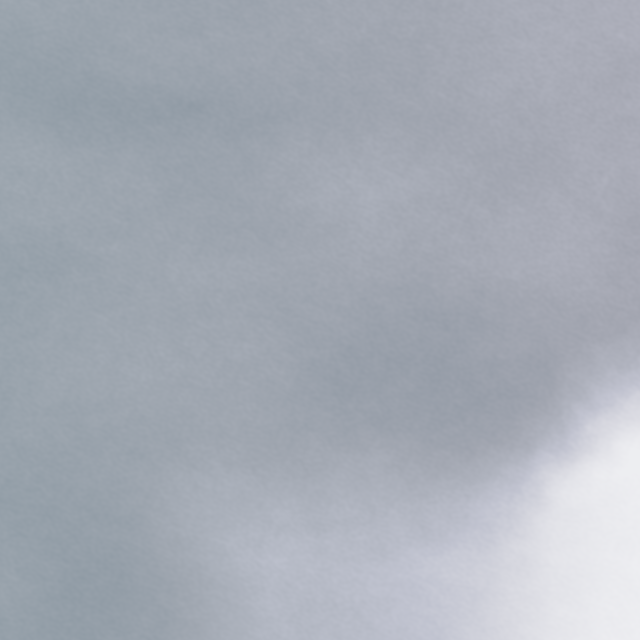
A WebGL 2 fragment shader for this texture:

```glsl
#version 300 es
precision highp float;

uniform vec2 u_resolution;
out vec4 fragColor;

vec2 hashGradient(vec2 cell) {
  vec3 q = fract(cell.xyx * vec3(0.1031, 0.1030, 0.0973));
  q += dot(q, q.yzx + 33.33);
  float angle = 6.2832 * fract((q.x + q.y) * q.z);
  return vec2(cos(angle), sin(angle));
}

float gradientNoise(vec2 p) {
  vec2 cell = floor(p);
  vec2 f = p - cell;
  vec2 w = f * f * f * (f * (f * 6.0 - 15.0) + 10.0);
  float a = dot(hashGradient(cell), f);
  float b = dot(hashGradient(cell + vec2(1, 0)), f - vec2(1, 0));
  float c = dot(hashGradient(cell + vec2(0, 1)), f - vec2(0, 1));
  float d = dot(hashGradient(cell + vec2(1, 1)), f - vec2(1, 1));
  return mix(mix(a, b, w.x), mix(c, d, w.x), w.y);
}

float fbm(vec2 p, int octaves, float gain) {
  float sum = 0.0;
  float amplitude = 1.0;
  for (int i = 0; i < octaves; i++) {
    sum += amplitude * gradientNoise(p);
    p = mat2(1.6, 1.2, -1.2, 1.6) * p + 7.3;
    amplitude *= gain;
  }
  return sum;
}

// Soft elliptical patch, 1 at its centre
float patchAt(vec2 p, vec2 centre, vec2 radius) {
  vec2 q = (p - centre) / radius;
  return exp(-dot(q, q));
}

// Slate to near white
vec3 cloudRamp(float tone) {
  vec3 steps[6] = vec3[6](
    vec3(0.582, 0.615, 0.656), vec3(0.630, 0.653, 0.692),
    vec3(0.680, 0.700, 0.742), vec3(0.750, 0.763, 0.812),
    vec3(0.840, 0.845, 0.875), vec3(0.930, 0.932, 0.945));
  vec3 color = steps[0] + (steps[1] - steps[0]) * min(tone * 5.0, 0.0);
  for (int i = 0; i < 5; i++) {
    color += (steps[i + 1] - steps[i]) * clamp(tone * 5.0 - float(i), 0.0, 1.0);
  }
  return color;
}

// Broad grey masses of the overcast
float overcast(vec2 p) {
  float tone = 0.14 + 0.12 * fbm(p * vec2(2.4, 3.6) + vec2(3.1, 8.4), 5, 0.55);
  tone += 0.24 * patchAt(p, vec2(1.06, 1.02), vec2(0.38, 0.34));
  tone += 0.10 * patchAt(p, vec2(0.10, 0.76), vec2(0.20, 0.08));
  tone += 0.10 * patchAt(p, vec2(0.56, 0.71), vec2(0.12, 0.07));
  tone += 0.11 * patchAt(p, vec2(0.82, 0.60), vec2(0.18, 0.08));
  tone += 0.09 * patchAt(p, vec2(0.38, 0.36), vec2(0.22, 0.14));
  tone -= 0.14 * patchAt(p, vec2(0.26, 0.83), vec2(0.24, 0.06));
  tone -= 0.09 * patchAt(p, vec2(0.03, 0.59), vec2(0.15, 0.07));
  tone -= 0.10 * patchAt(p, vec2(0.68, 0.40), vec2(0.25, 0.12));
  tone -= 0.07 * patchAt(p, vec2(0.12, 0.12), vec2(0.20, 0.22));
  return tone;
}

// Light breaking through below the edge of the dark mass
float breakingLight(vec2 p) {
  float edge = 0.23 + 0.18 * smoothstep(0.74, 1.02, p.x);
  edge += 0.035 * fbm(p * 6.0 + 2.7, 5, 0.55);
  float softness = mix(0.10, 0.13, p.x);
  float below = 1.0 - smoothstep(-softness, softness, p.y - edge);
  float strength = 0.42 * smoothstep(0.16, 0.46, p.x + 0.12 * p.y)
                 + 0.62 * smoothstep(0.50, 1.02, p.x);
  return below * strength;
}

// Fine mottling, slightly stretched along a falling diagonal
float grain(vec2 p) {
  vec2 q = vec2(0.9 * p.x - 0.44 * p.y, 0.44 * p.x + 0.9 * p.y);
  float mottling = fbm(q * vec2(24.0, 38.0), 3, 0.85);
  float fine = gradientNoise(q * vec2(115.0, 150.0) + 5.0);
  return 0.6 * mottling + 0.8 * fine;
}

void main() {
  vec2 p = gl_FragCoord.xy / u_resolution;
  vec2 drift = 0.02 * vec2(fbm(p * 5.0, 4, 0.6), fbm(p * 5.0 + 19.0, 4, 0.6));
  float light = breakingLight(p + drift);
  float tone = overcast(p + 2.0 * drift) * (1.0 - 0.6 * min(light, 1.0)) + 0.92 * light;
  tone += 0.078 * grain(p) * (1.0 - 0.75 * min(light, 1.0));

  // Cooler to the left, faintly lilac to the right
  vec3 color = cloudRamp(tone);
  color += (p.x - 0.5) * vec3(0.026, 0.000, 0.008) * (1.0 - min(light, 1.0));
  fragColor = vec4(color, 1.0);
}
```
